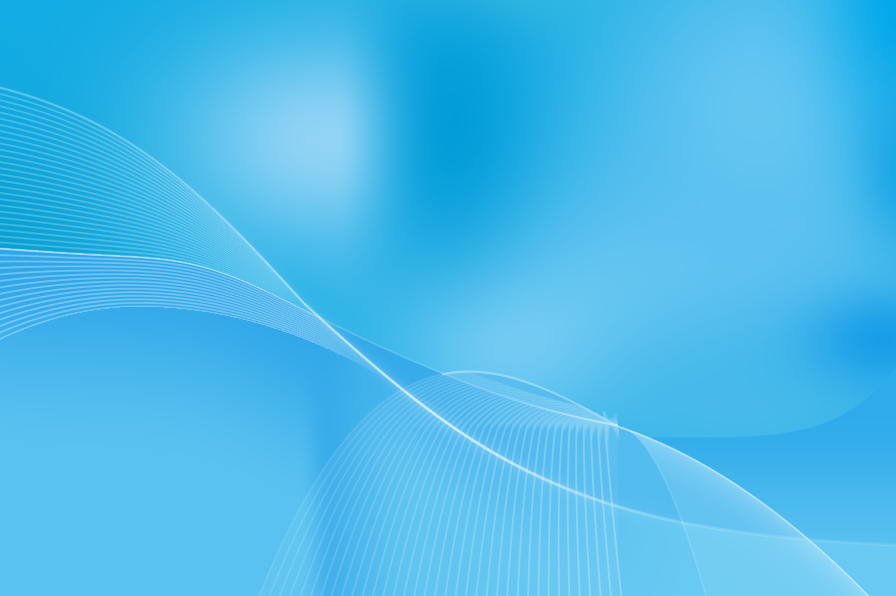
This background is drawn by a WebGL 1 fragment shader. Its source:

```glsl
precision highp float;
uniform vec2 u_resolution;

float pixel;

// Soft elliptical spot of colour
vec3 glow(vec3 base, vec2 p, vec2 centre, vec2 radius, vec3 tint) {
  vec2 d = (p - centre) / radius;
  return mix(base, tint, exp(-dot(d, d)));
}

float below(float y, float edge) {
  return smoothstep(-pixel, pixel, edge - y);
}

float stroke(float d, float width) {
  return 1.0 - smoothstep(width, width + 1.4 * pixel, abs(d));
}

// Evenly spaced strands between two curves
float strands(float y, float top, float bottom, float count) {
  float gap = max(abs(top - bottom), 0.001);
  float t = (y - bottom) / (top - bottom + 0.00001);
  float d = (fract(t * count + 0.5) - 0.5) * gap / count;
  float inside = step(-0.01, t) * step(t, 1.01);
  return stroke(d, 0.0004) * inside;
}

// Long wave that bounds the body, then falls away on the right
float crest(float x) {
  float bump = (x - 0.34) / 0.16;
  float wave = 0.245 + 0.352 / (1.0 + exp((x - 0.63) * 5.0));
  wave += 0.022 * exp(-bump * bump);
  float d = x - 1.035;
  return x < 1.035 ? wave : 0.284 - 0.33 * d - 0.83 * d * d;
}

float sweep(float x) {
  return 0.075 + 0.83 / (1.0 + exp((x - 0.51) * (x < 0.51 ? 5.3 : 4.4)));
}

float hollow(float x) {
  float d = x - 0.234;
  return 0.486 - (d < 0.0 ? 1.0 : 0.72) * d * d;
}

// Drop of the arch below its knot, w runs from knot to foot
float archDrop(float w) {
  return w * (w - 0.73) * (0.47 + 0.57 * w);
}

vec3 sky(vec2 p) {
  vec3 c = vec3(0.07, 0.67, 0.89);
  c = glow(c, p, vec2(1.29, 0.80), vec2(0.32, 0.36), vec3(0.41, 0.78, 0.95));
  c = glow(c, p, vec2(1.17, 0.55), vec2(0.45, 0.22), vec3(0.37, 0.76, 0.94));
  c = glow(c, p, vec2(0.88, 0.42), vec2(0.22, 0.15), vec3(0.49, 0.81, 0.96));
  c = glow(c, p, vec2(1.25, 0.33), vec2(0.30, 0.14), vec3(0.28, 0.73, 0.92));
  c = glow(c, p, vec2(0.82, 1.02), vec2(0.20, 0.08), vec3(0.22, 0.73, 0.89));
  c = glow(c, p, vec2(1.52, 1.00), vec2(0.13, 0.22), vec3(0.00, 0.66, 0.92));
  c = glow(c, p, vec2(1.52, 0.72), vec2(0.08, 0.13), vec3(0.10, 0.65, 0.90));
  c = glow(c, p, vec2(1.48, 0.43), vec2(0.13, 0.08), vec3(0.10, 0.62, 0.91));
  c = glow(c, p, vec2(0.74, 0.79), vec2(0.15, 0.22), vec3(0.00, 0.61, 0.85));
  c = glow(c, p, vec2(0.00, 0.60), vec2(0.22, 0.20), vec3(0.03, 0.63, 0.83));
  float reach = mix(0.27, 0.10, smoothstep(0.50, 0.60, p.x));
  return glow(c, p, vec2(0.55, 0.765), vec2(reach, 0.19), vec3(0.57, 0.83, 0.96));
}

void main() {
  pixel = 1.0 / u_resolution.y;
  vec2 p = gl_FragCoord.xy / u_resolution * vec2(1.5, 1.0);
  float x = p.x, y = p.y;
  float top = crest(x), low = sweep(x), inner = hollow(x);
  vec3 pale = vec3(0.35, 0.76, 0.94);
  vec3 white = vec3(0.88, 0.96, 1.0);
  vec3 color = sky(p);

  // Deep pool under the round edge on the right
  float k = max(x - 1.19, 0.0);
  float rim = 0.266 + 0.35 * k * k + 9.0 * k * k * k * k;
  vec3 pool = mix(pale, vec3(0.18, 0.67, 0.92), smoothstep(0.05, 0.32, y));
  color = mix(color, pool, below(y, rim) * smoothstep(1.02, 1.06, x));

  // Arch cap and body
  float u = 1.035 - x, drop = 0.284 - y;
  float arch = 0.284 - archDrop(u / 0.6);
  float underArch = below(y, arch) * step(0.0, u);
  color = mix(color, vec3(0.33, 0.73, 0.93), 0.75 * underArch * step(0.7, x));
  vec3 body = mix(vec3(0.18, 0.65, 0.91), pale, smoothstep(0.0, 0.34, top - y));
  vec3 lens = mix(vec3(0.19, 0.66, 0.91), vec3(0.33, 0.74, 0.94), smoothstep(0.55, 1.1, x));
  body = mix(body, lens, smoothstep(0.50, 0.56, x));
  color = mix(color, body, below(y, top));

  // Lighter ground beneath the sweep
  vec3 ground = mix(vec3(0.28, 0.71, 0.93), pale, smoothstep(0.0, 0.16, low - y));
  ground = mix(ground, vec3(0.41, 0.79, 0.95), smoothstep(0.7, 1.2, x));
  color = mix(color, ground, below(y, low) * smoothstep(0.50, 0.72, x));
  color = mix(color, white, 0.06 * underArch * below(y, top));

  // Blade to the right of the knot
  float leg = 1.035 + 0.147 * pow(max(drop, 0.0) / 0.284, 0.55);
  float blade = below(y, top) * smoothstep(-pixel, pixel, x - leg) * step(0.0, drop);
  color = mix(color, white, blade * (0.08 + 0.3 * exp(-(top - y) * 30.0)));
  color = mix(color, white, 0.15 * stroke(x - leg, 0.0005) * step(0.0, drop));

  // Woven ribbons on the left
  float fade = 1.0 - smoothstep(0.45, 0.56, x);
  float weave = strands(y, low, top, 26.0) * fade * 0.26;
  weave += strands(y, min(top, low), inner, 14.0) * (1.0 - smoothstep(0.5, 0.67, x)) * 0.36;
  color = mix(color, white, min(weave, 0.6));

  // Fan of curved strands meeting at the knot
  float fan = 0.0;
  for (int i = 0; i < 36; i++) {
    float s = mix(0.05, 1.0, float(i) / 35.0);
    float w = (u + (1.0 - s) * 0.13 * drop) / (0.6 * s);
    float f = archDrop(w);
    float slope = (archDrop(w + 0.01) - f) / (0.006 * s);
    float d = (drop - (f < 0.0 ? f * s : f)) / sqrt(1.0 + slope * slope);
    float on = step(0.0, w) * step(w, 1.1);
    fan = max(fan, stroke(d, 0.0003) * on * mix(0.34, 0.13, s));
  }
  color = mix(color, white, fan * below(y, top + 0.02));

  // Bright edges
  float shine = exp(-pow((x - 0.72) / 0.30, 2.0));
  color = mix(color, white, stroke(y - low, 0.0015) * (0.12 + 0.65 * shine));
  color = mix(color, white, 0.3 * shine * exp(-abs(y - low) * 110.0));
  color = mix(color, white, stroke(y - top, 0.0006) * (0.2 + 0.4 * smoothstep(0.8, 1.04, x)));
  color = mix(color, white, 0.4 * stroke(y - arch, 0.0008) * step(0.74, x) * step(0.0, u));
  gl_FragColor = vec4(color, 1.0);
}
```
